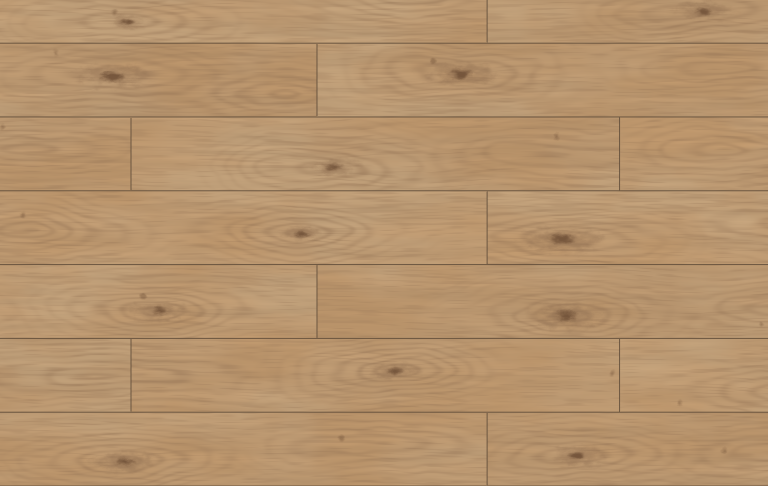
Give the GLSL for this texture, as a WebGL 1 fragment shader.

```glsl
precision highp float;
// Oak plank floor: staggered boards with fine grain, arched growth rings and knots.

uniform vec2 u_resolution;

const float ROWS = 6.585;        // board rows over the canvas height
const float BOARD_LENGTH = 6.62; // in row heights
const float SEAM_HALF = 0.0065;

const vec3 HONEY = vec3(0.742, 0.602, 0.446);
const vec3 PALE = vec3(0.752, 0.625, 0.475);
const vec3 AMBER = vec3(0.732, 0.582, 0.418);
const vec3 GRAIN = vec3(0.585, 0.455, 0.335);
const vec3 KNOT = vec3(0.420, 0.300, 0.205);
const vec3 SEAM = vec3(0.370, 0.295, 0.220);

float hash(vec2 p) {
  vec3 q = fract(vec3(p.xyx) * 0.1031);
  q += dot(q, q.yzx + 33.33);
  return fract((q.x + q.y) * q.z);
}

float noise(vec2 p) {
  vec2 i = floor(p);
  vec2 f = fract(p);
  f = f * f * (3.0 - 2.0 * f);
  return mix(mix(hash(i), hash(i + vec2(1.0, 0.0)), f.x),
             mix(hash(i + vec2(0.0, 1.0)), hash(i + vec2(1.0, 1.0)), f.x), f.y);
}

float fbm(vec2 p) {
  float sum = 0.0;
  float gain = 0.5;
  for (int i = 0; i < 4; i++) {
    sum += gain * noise(p);
    p = p * 2.03 + 17.7;
    gain *= 0.5;
  }
  return sum / 0.9375;
}

// Joint position of each row in a stagger that repeats every three rows
float joint(float row) {
  float phase = mod(row, 3.0);
  return phase < 0.5 ? 6.60 : (phase < 1.5 ? 1.775 : 4.295);
}

// Long thin rings around a centre, fading with distance
float rings(vec2 d, float stretch, float density, float reach, vec2 seed) {
  float wobble = 0.22 * noise(d * vec2(0.9, 1.8) + seed) + 0.05 * noise(d * vec2(3.0, 7.0) + seed);
  float r = length(d / vec2(stretch, 1.0)) + wobble;
  float line = 0.5 + 0.5 * sin(r * density);
  float fade = exp(-dot(d, d / vec2(reach * reach, 0.35)));
  return line * line * fade;
}

// Soft irregular spot, 1 at its core
float spot(vec2 d, vec2 size, vec2 seed) {
  float rough = fbm(d * vec2(9.0, 16.0) + seed) - 0.5;
  return 1.0 - smoothstep(0.1, 1.25, length(d / size) + 1.3 * rough);
}

// Wood colour at p inside a board; seed differs per board
vec3 oak(vec2 p, vec2 seed) {
  float pick = hash(seed + 3.1);
  vec2 knotAt = vec2(BOARD_LENGTH * mix(0.15, 0.8, hash(seed + 1.7)),
                     mix(0.25, 0.6, hash(seed + 5.3)));
  vec2 archAt = vec2(mod(knotAt.x + BOARD_LENGTH * mix(0.35, 0.6, pick), BOARD_LENGTH),
                     mix(0.3, 0.7, pick));
  vec2 d = p - knotAt;

  // Gentle colour drift
  float drift = fbm(p * vec2(0.6, 1.5) + seed);
  vec3 color = mix(AMBER, HONEY, smoothstep(0.25, 0.5, drift));
  color = mix(color, PALE, smoothstep(0.48, 0.72, drift));
  color *= 0.985 + 0.025 * hash(seed + 8.2);

  // Fibres bend round the knot, with thin dark pores
  float bend = 0.08 * d.y / (abs(d.y) + 0.08) * exp(-dot(d, d) * 4.0);
  vec2 fibre = vec2(p.x, p.y + bend + 0.10 * noise(p * vec2(0.6, 1.0) + seed));
  float streak = fbm(fibre * vec2(0.7, 14.0) + seed);
  float pore = noise(fibre * vec2(3.2, 48.0) + seed);
  color *= 1.0 + 0.10 * (streak - 0.5);
  color = mix(color, GRAIN, 0.23 * smoothstep(0.5, 0.95, pore));

  // Growth rings round the knot and in a second arched figure
  float figure = rings(d, 4.5, 74.0, 1.3, seed)
               + 0.85 * rings(p - archAt, 5.5, 66.0, 1.5, seed + 21.0);
  color = mix(color, GRAIN, 0.44 * min(figure, 1.0) * (0.6 + 0.5 * pore));

  // Knot with a warm halo, then one faint pin knot
  float size = mix(0.65, 1.15, hash(seed + 9.4));
  color = mix(color, GRAIN, 0.55 * spot(d, vec2(0.42, 0.16) * size, seed));
  color = mix(color, KNOT, 0.8 * spot(d, vec2(0.15, 0.07) * size, seed + 4.0));
  vec2 pinAt = vec2(BOARD_LENGTH * hash(seed + 31.0), mix(0.1, 0.9, hash(seed + 2.6)));
  return mix(color, KNOT, 0.4 * spot(p - pinAt, vec2(0.045, 0.05), seed + 6.0));
}

void main() {
  float pixel = ROWS / u_resolution.y;
  vec2 p = gl_FragCoord.xy * pixel;
  float row = floor(p.y);
  float along = (p.x - joint(row)) / BOARD_LENGTH;
  vec2 local = vec2(fract(along) * BOARD_LENGTH, fract(p.y));
  vec2 seed = vec2(floor(along) + 4.0, row + 2.0) * vec2(13.7, 9.3);

  // Thin dark seam, covering each pixel by its share
  vec2 edge = min(local, vec2(BOARD_LENGTH, 1.0) - local);
  float gap = min(edge.x, edge.y);
  float seam = clamp((SEAM_HALF - gap) / pixel + 0.5, 0.0, 1.0);
  gl_FragColor = vec4(mix(oak(local, seed), SEAM, 0.9 * seam), 1.0);
}
```
